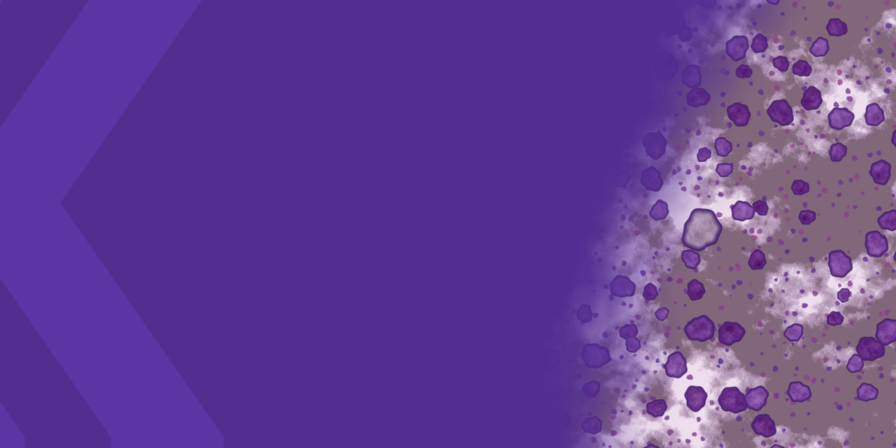
Reproduce this background procedurally as a WebGL 2 fragment shader.

```glsl
#version 300 es
precision highp float;
// Violet banner: a broad chevron band at the left, and at the right a stained
// cell smear that fades in along a curved border. Jittered grids scatter the
// cells and specks; warped, layered sines mottle the ground behind them.
uniform vec2 u_resolution;
out vec4 outColor;

const vec3 VIOLET = vec3(0.325, 0.180, 0.570);
const vec3 BAND   = vec3(0.360, 0.203, 0.640);
const vec3 WHITE  = vec3(0.930, 0.870, 0.930);
const vec3 LILAC  = vec3(0.710, 0.600, 0.720);
const vec3 TAUPE  = vec3(0.510, 0.400, 0.480);
const vec3 RIM    = vec3(0.270, 0.110, 0.430);
const vec3 PLASMA = vec3(0.500, 0.290, 0.640);
const vec3 STAIN  = vec3(0.380, 0.140, 0.500);

const float CHEVRON_Y = 0.547;      // height of the chevron tips
const float CHEVRON_SLOPE = 0.697;  // run over rise of its arms
const vec3 CHEVRON_EDGES = vec3(0.135, -0.117, -0.309);
const float FADE_X = 1.20;          // smear border at the bottom
const float FADE_LEAN = 0.31;       // its shift to the right at the top
const float FADE_WIDTH = 0.31;
const float CELL_GRID = 12.5;
const float CELL_RADIUS = 0.026;
const float SPECK_GRID = 42.0;
const float SPECK_RADIUS = 0.0055;
const vec3 PALE_CELL = vec3(1.566, 0.487, 0.045);  // centre and radius

vec3 hash3(vec2 p) {
    vec3 q = fract(vec3(p.xyx) * vec3(0.1031, 0.1030, 0.0973));
    q += dot(q, q.yxz + 33.33);
    return fract((q.xxy + q.yzz) * q.zyx);
}

// Layered sines, each turned and bent by the layer before; about -1 to 1
float mottle(vec2 p) {
    float sum = 0.0, gain = 0.5;
    vec2 bend = vec2(0.0);
    for (int i = 0; i < 5; i++) {
        vec2 s = sin(p + bend);
        sum += gain * s.x * s.y * 1.4;
        bend = 1.3 * cos(p.yx + s);
        p = mat2(1.36, 1.18, -1.18, 1.36) * p + 2.7;
        gain *= 0.62;
    }
    return sum;
}

// Distance from a lumpy outline, negative inside
float blob(vec2 d, float radius, float seed) {
    float a = atan(d.y, d.x);
    float lumps = 0.09 * sin(2.0 * a + seed * 40.0)
                + 0.06 * sin(3.0 * a + seed * 71.0)
                + 0.04 * sin(7.0 * a + seed * 23.0);
    return length(d) - radius * (1.0 + lumps);
}

// Nearest blob of a jittered grid: distance, radius, seed
vec3 scatter(vec2 p, float grid, float radius, float share) {
    vec3 best = vec3(1.0, radius, 0.0);
    vec2 home = floor(p * grid);
    for (int j = -1; j <= 1; j++)
    for (int i = -1; i <= 1; i++) {
        vec2 id = home + vec2(i, j);
        vec3 h = hash3(id + 17.0);
        vec3 k = hash3(id + 91.0);
        if (k.x > share) continue;
        float r = radius * mix(0.55, 1.2, k.y);
        float d = blob(p - (id + 0.1 + 0.8 * h.xy) / grid, r, h.z);
        if (d < best.x) best = vec3(d, r, h.z);
    }
    return best;
}

// Lays one stained cell over the ground: dark rim, grainy body
vec3 stainCell(vec3 ground, vec3 cell, vec3 body, float grain, float soft) {
    float depth = clamp(-cell.x / cell.y, 0.0, 1.0);
    vec3 c = mix(RIM, body, smoothstep(0.02, 0.35, depth));
    c += 0.10 * grain * smoothstep(0.1, 0.5, depth);
    return mix(ground, c, 0.93 * smoothstep(soft, -soft, cell.x));
}

vec3 smear(vec2 p, float px) {
    float soft = max(px, 0.0025);
    float cloud = mottle(p * vec2(11.0, 14.0));
    float grain = mottle(p * 95.0 + 4.0);
    float shade = cloud + 0.22 * grain + 0.55 * smoothstep(1.3, 1.75, p.x) - 0.1;
    vec3 color = mix(WHITE, LILAC, smoothstep(-0.45, 0.05, shade));
    color = mix(color, TAUPE, smoothstep(0.0, 0.42, shade));

    // Debris in plum and blue-violet
    vec3 speck = scatter(p, SPECK_GRID, SPECK_RADIUS, 0.42);
    vec3 dye = mix(vec3(0.33, 0.16, 0.55), vec3(0.58, 0.27, 0.53), speck.z);
    color = mix(color, dye, 0.8 * smoothstep(soft, -soft, speck.x));

    // Whole cells, each with its own depth of stain
    vec3 cell = scatter(p, CELL_GRID, CELL_RADIUS, 0.62);
    vec3 body = mix(STAIN, PLASMA, smoothstep(0.1, 0.9, cell.z));
    color = stainCell(color, cell, body, grain, soft);
    float pale = blob(p - PALE_CELL.xy, PALE_CELL.z, 0.3);
    return stainCell(color, vec3(pale, PALE_CELL.z, 0.3), LILAC * 0.93, grain, soft);
}

void main() {
    vec2 p = gl_FragCoord.xy / u_resolution * vec2(2.0, 1.0);
    float px = 1.0 / u_resolution.y;

    // Chevron: its arms stand upright at the very bottom
    float rise = min(abs(p.y - CHEVRON_Y), 0.523);
    vec3 inside = smoothstep(-px, px, CHEVRON_EDGES - (p.x - CHEVRON_SLOPE * rise));
    vec3 color = mix(VIOLET, BAND, inside.x - inside.y + inside.z);

    // Smear behind a curved, slightly ragged veil
    float start = FADE_X + FADE_LEAN * pow(p.y, 1.6);
    float ragged = 0.035 * mottle(p * 13.0 + 8.0);
    float reveal = smoothstep(0.0, FADE_WIDTH, p.x - start + ragged);
    if (reveal > 0.0) color = mix(color, smear(p, px), reveal);
    outColor = vec4(color, 1.0);
}
```
